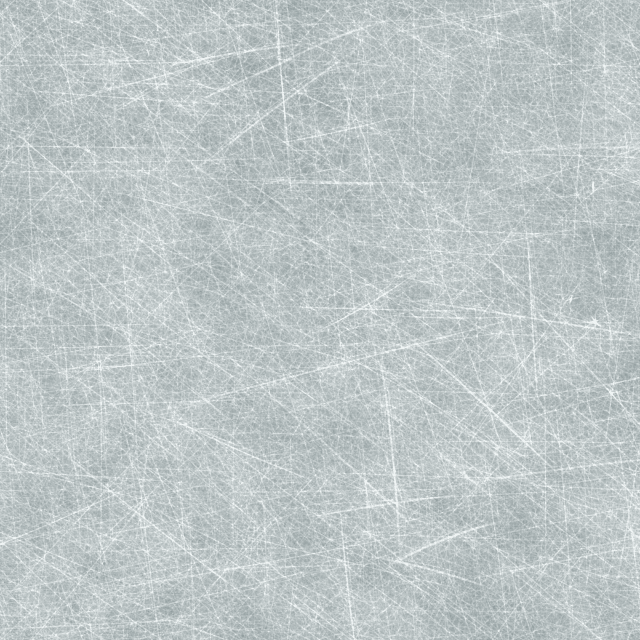
Write a Shadertoy shader that draws this texture.

```glsl
// Scuffed pale blue-grey metal, covered in a dense web of hairline scratches.
// Rotated grids hold one tapered stroke per cell for fine and medium hairs;
// a loop adds long gouges, and noise adds cloudy patches and grain.

const float PI = 3.14159265;
const vec3 METAL_DARK = vec3(0.600, 0.645, 0.650);
const vec3 METAL_LIGHT = vec3(0.860, 0.885, 0.887);

vec3 hash3(vec3 p) {
    p = fract(p * vec3(0.1031, 0.1030, 0.0973));
    p += dot(p, p.yxz + 33.33);
    return fract((p.xxy + p.yxx) * p.zyx);
}

float valueNoise(vec2 p, float seed) {
    vec2 cell = floor(p), f = fract(p);
    f = f * f * (3.0 - 2.0 * f);
    float a = hash3(vec3(cell, seed)).x;
    float b = hash3(vec3(cell + vec2(1, 0), seed)).x;
    float c = hash3(vec3(cell + vec2(0, 1), seed)).x;
    float d = hash3(vec3(cell + vec2(1, 1), seed)).x;
    return mix(mix(a, b, f.x), mix(c, d, f.x), f.y);
}

vec2 rotate(vec2 p, float angle) {
    float c = cos(angle), s = sin(angle);
    return vec2(c * p.x + s * p.y, c * p.y - s * p.x);
}

// Anti-aliased stroke coverage from the distance to its centre line
float stroke(float dist, float halfWidth, float pixel) {
    return clamp(0.5 + (halfWidth - dist) / pixel, 0.0, 1.0);
}

// Four preferred wiping directions with some spread
float wipeAngle(float pick, float jitter) {
    float angle = pick < 0.32 ? -0.60 : pick < 0.58 ? 0.40 : pick < 0.80 ? -1.40 : -0.04;
    return angle + (jitter - 0.5) * 0.5;
}

// One layer of nearly parallel strokes: x is signed strength, one per cell
float scratchLayer(vec2 p, float angle, vec2 size, float halfWidth,
                   float darkest, float density, float seed, float pixel) {
    vec2 q = (rotate(p, angle) + 5.0 + hash3(vec3(seed, 7.0, 3.0)).xy) / size;
    q.x += hash3(vec3(floor(q.y), seed, 11.0)).x;
    vec2 cell = floor(q), f = fract(q) - 0.5;
    vec3 h = hash3(vec3(cell, seed));
    vec3 k = hash3(vec3(cell, seed + 91.0));
    float bend = (h.x - 0.5) * 0.44 + (h.y - 0.5) * 0.8 * f.x + (k.x - 0.5) * 0.5 * f.x * f.x;
    float taper = 1.0 - smoothstep(0.1 + 0.25 * k.y, 0.5, abs(f.x));
    float strength = mix(darkest, 1.0, h.z) * step(k.z, density);
    return stroke(abs(f.y - bend) * size.y, halfWidth, pixel) * taper * strength;
}

float fineHairs(vec2 p, float pixel) {
    float sum = 0.0;
    for (int i = 0; i < 40; i++) {
        float n = float(i);
        vec2 size = vec2(0.13, 0.010) * (0.7 + 0.6 * fract(n * 0.618));
        sum += scratchLayer(p, n * 2.39996, size, 0.0007, -0.45, 1.0, n + 1.0, pixel);
    }
    return sum;
}

float mediumScratches(vec2 p, float pixel) {
    float sum = 0.0;
    for (int i = 0; i < 24; i++) {
        float n = float(i);
        vec3 h = hash3(vec3(n, 17.0, 5.0));
        float angle = i % 3 == 0 ? h.z * PI : wipeAngle(h.x, h.y);
        sum += scratchLayer(p, angle, vec2(0.42, 0.05), 0.0009, 0.0, 0.6, n + 60.0, pixel);
    }
    return sum;
}

// Long gouges with a thin companion line and a faint scuffed halo
float longGouges(vec2 p, float pixel) {
    float sum = 0.0;
    for (int i = 0; i < 42; i++) {
        float n = float(i);
        vec3 h = hash3(vec3(n, 31.0, 2.0));
        vec3 k = hash3(vec3(n, 47.0, 9.0));
        vec2 q = rotate(p - h.xy * 1.1 + 0.05, wipeAngle(h.z, k.x));
        float halfLength = mix(0.12, 0.42, k.y * k.y);
        float along = q.x / halfLength;
        float taper = 1.0 - smoothstep(0.35, 1.0, abs(along));
        float offset = q.y + (k.z - 0.5) * 0.02 * along * along;
        float core = stroke(abs(offset), mix(0.0008, 0.0017, k.z), pixel);
        float twin = stroke(abs(offset - 0.006 - 0.004 * along), 0.0006, pixel);
        float halo = exp(-offset * offset / 0.00003);
        sum += taper * mix(0.25, 0.6, fract(k.z * 7.0)) * (core + 0.5 * twin + 0.10 * halo);
    }
    return sum;
}

// A few tiny bright nicks made of short crossing strokes
float brightNicks(vec2 p, float pixel) {
    float sum = 0.0;
    for (int i = 0; i < 12; i++) {
        vec3 spot = hash3(vec3(float(i / 3), 71.0, 4.0));
        vec3 h = hash3(vec3(float(i), 83.0, 6.0));
        vec2 centre = vec2(1.0 - 0.12 * spot.x, spot.y);
        vec2 q = rotate(p - centre, h.x * PI);
        float taper = 1.0 - smoothstep(0.0, mix(0.006, 0.018, h.y), abs(q.x));
        sum += stroke(abs(q.y), 0.0009, pixel) * taper;
    }
    return sum;
}

void mainImage(out vec4 fragColor, in vec2 fragCoord) {
    float pixel = 1.0 / iResolution.y;
    vec2 p = fragCoord * pixel;

    // Cloudy wear and fine grain, both centred on zero
    float cloud = 0.22 * valueNoise(p * 5.0, 1.0) + 0.26 * valueNoise(p * 19.0, 2.0) - 0.24;
    float grain = valueNoise(p * 400.0, 3.0) - 0.5;

    float tone = 0.21 + cloud + 0.25 * grain;
    tone += 0.21 * fineHairs(p, pixel) + 0.40 * mediumScratches(p, pixel);
    tone += longGouges(p, pixel) + 0.9 * brightNicks(p, pixel);

    fragColor = vec4(mix(METAL_DARK, METAL_LIGHT, clamp(tone, -0.1, 1.3)), 1.0);
}
```
